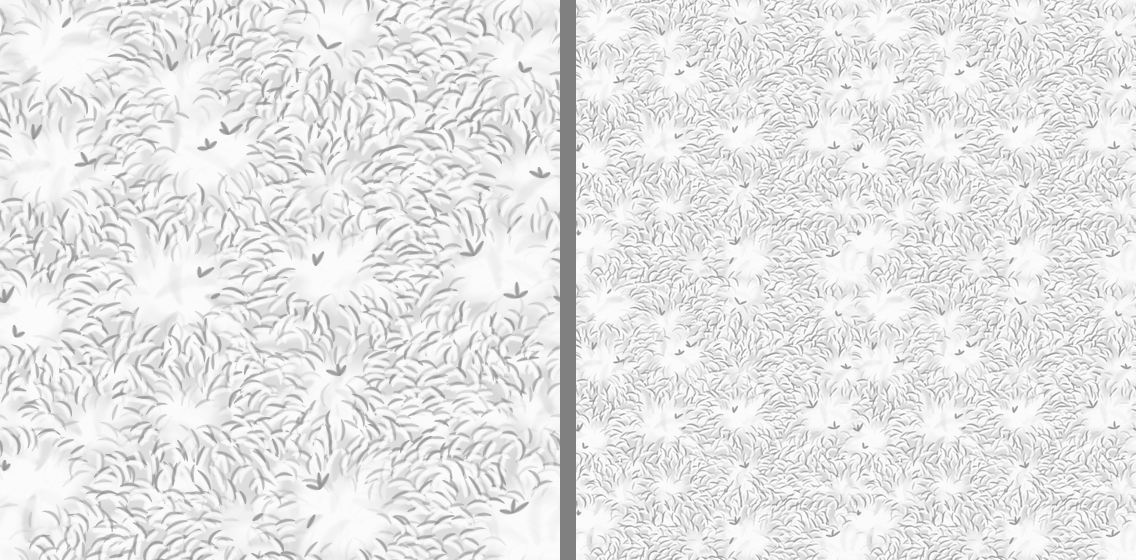
Left, the tile; right, the same tile 2 across and 2 down.
Reproduce this texture map procedurally as a Shadertoy shader.

```glsl
#define MOUNDS vec2(4.0, 5.0)
#define BROAD_COUNT 14.0
#define BLADE_COUNT 36.0
#define TUFT_COUNT 12.0
#define BLADE_WIDTH 0.17
#define BROAD_WIDTH 0.24
#define PAPER 0.985
#define HOLLOW 0.87
#define BLADE_INK 0.58
#define BROAD_INK 0.84
#define TUFT_INK 0.56
#define DROOP 0.55

const float TAU = 6.2831853;

vec3 hash3(vec2 cell, float seed) {
    vec3 p = fract(vec3(cell, seed + 0.5) * vec3(0.1031, 0.1030, 0.0973));
    p += dot(p, p.yxz + 33.33);
    return fract((p.xxy + p.yxx) * p.zyx);
}

// Nearest mound: xy = offset from its centre, z = distance from its core
vec3 nearestMound(vec2 p) {
    vec2 g = p * MOUNDS, base = floor(g);
    vec3 best = vec3(0.0, 0.0, 9.0);
    for (int y = -1; y <= 1; y++)
    for (int x = -1; x <= 1; x++) {
        vec2 cell = base + vec2(x, y);
        vec3 h = hash3(mod(cell, MOUNDS), 1.0);
        vec2 away = g - cell - 0.12 - 0.76 * h.xy;
        float d = length(away) - 0.24 * (h.z - 0.5);
        if (d < best.z) best = vec3(away / MOUNDS, d);
    }
    return best;
}

// Soft stroke across v, fading where taper reaches zero
float stroke(float v, float width, float taper) {
    float w = width * (0.25 + 0.75 * max(taper, 0.0));
    return (1.0 - smoothstep(0.2 * w, w, abs(v))) * smoothstep(0.0, 0.35, taper);
}

// Drooping blades that radiate from the mounds: a pale body under a dark ridge
float blades(vec2 p, float tone, float count, float width, float seed, float ink, float inside) {
    vec2 g = p * count, base = floor(g);
    for (int y = -1; y <= 1; y++)
    for (int x = -1; x <= 1; x++) {
        vec2 cell = base + vec2(x, y);
        vec3 h = hash3(mod(cell, count), seed);
        vec3 k = hash3(mod(cell, count), seed + 7.0);
        vec2 root = cell + h.xy, q = g - root;
        if (dot(q, q) > 1.0) continue;

        vec3 mound = nearestMound(root / count);
        float angle = atan(mound.y, mound.x) + (h.z - 0.5) * 1.5;
        vec2 along = vec2(cos(angle), sin(angle));
        vec2 below = vec2(along.y, -along.x);
        if (below.y > 0.0) below = -below;

        float u = dot(q, along);
        float v = dot(q, below) - DROOP * (0.2 + k.x) * u * u;
        float t = u / mix(0.5, 0.88, k.y);
        float taper = 1.0 - t * t;
        float cover = mix(inside, 1.0, smoothstep(0.2, 0.42, mound.z + 0.16 * (k.z - 0.5)));
        float body = stroke(v - 1.5 * width, 1.6 * width, taper);
        float ridge = stroke(v, width, taper);
        tone = mix(tone, PAPER, 0.85 * cover * body);
        tone = mix(tone, ink, cover * ridge * mix(0.2, 0.85, k.z));
    }
    return tone;
}

// Sparse dark sprigs of one to three strokes on the mound tops
float tufts(vec2 p, float tone) {
    vec2 g = p * TUFT_COUNT, base = floor(g);
    for (int y = -1; y <= 1; y++)
    for (int x = -1; x <= 1; x++) {
        vec2 cell = base + vec2(x, y);
        vec3 h = hash3(mod(cell, TUFT_COUNT), 31.0);
        vec2 root = cell + h.xy, q = g - root;
        if (h.z > 0.6 || dot(q, q) > 0.4) continue;
        if (nearestMound(root / TUFT_COUNT).z > 0.22) continue;

        float strokes = 1.0 + floor(h.z * 4.9);
        for (float i = 0.0; i < strokes; i++) {
            vec3 k = hash3(mod(cell, TUFT_COUNT), 40.0 + i);
            float angle = TAU * (0.06 + 0.17 * i + 0.12 * k.x);
            vec2 along = vec2(cos(angle), sin(angle));
            float reach = mix(0.22, 0.46, k.y);
            float u = dot(q, along);
            float v = dot(q, vec2(-along.y, along.x)) + 0.35 * (k.z - 0.5) * u * u;
            float t = 2.0 * u / reach - 0.9;
            tone = mix(tone, TUFT_INK, 0.85 * stroke(v, 0.075, 1.0 - t * t));
        }
    }
    return tone;
}

void mainImage(out vec4 fragColor, in vec2 fragCoord) {
    vec2 p = fragCoord / iResolution.xy;

    // Pale mounds and grey hollows, with a wavering border
    vec2 a = TAU * p;
    float waver = sin(7.0 * a.x + 2.0 * sin(5.0 * a.y)) * sin(9.0 * a.y + 2.0 * sin(4.0 * a.x));
    float hollow = smoothstep(0.12, 0.46, nearestMound(p).z + 0.07 * waver);
    float tone = mix(PAPER, HOLLOW, hollow);

    // Broad brush marks, then two coats of fine blades, then sprigs
    tone = blades(p, tone, BROAD_COUNT, BROAD_WIDTH, 3.0, BROAD_INK, 0.5);
    tone = blades(p, tone, BLADE_COUNT, BLADE_WIDTH, 11.0, BLADE_INK, 0.03);
    tone = blades(p, tone, BLADE_COUNT, BLADE_WIDTH, 23.0, BLADE_INK, 0.0);
    tone = tufts(p, tone);

    fragColor = vec4(vec3(tone), 1.0);
}
```
